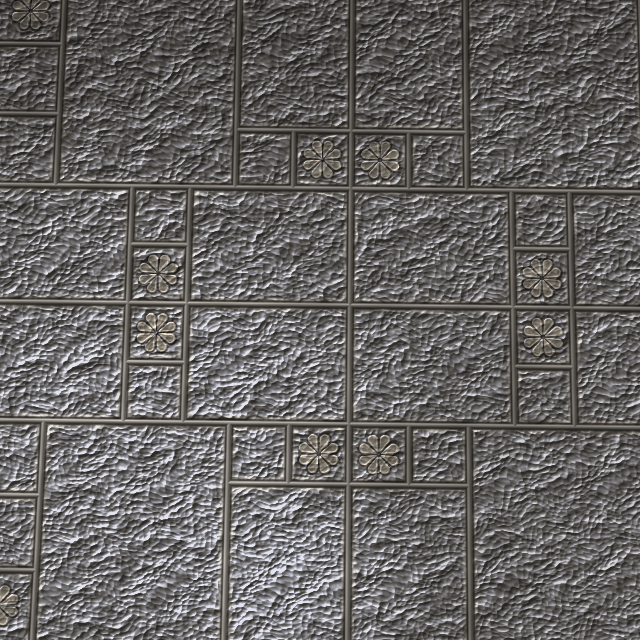
This pattern is drawn by a WebGL 1 fragment shader. Its source:

```glsl
precision highp float;
// Dark embossed wall panel: rough hammered tiles, raised seams and small eight-petal rosettes.
uniform vec2 u_resolution;

// Layout, in canvas units, mirrored about the crossing of the main seams
const vec2 CENTER = vec2(0.547, 0.523);
const vec2 TILT = vec2(-0.008, 0.012);
const vec2 TAPER = vec2(0.09, 0.05);
const float BAND = 0.184;         // half height of the middle band
const float CELL = 0.092;         // side of a small square
const float STRIP = 0.255;        // start of the vertical rosette strip
const float EDGE = 0.469;         // far side of the large tile
const vec2 SIDE_ROWS = vec2(0.298, 0.411);
// Seams, rosettes and surface
const float BEAD_HEIGHT = 0.0018;
const float BEAD_WIDTH = 0.0042;
const float PETALS = 8.0;
const float ROUGH_MEAN = 0.0050;  // keeps tile borders level with the seams
const float SOFTNESS = 10.0;      // higher gives sharper chips
const float RELIEF_STEP = 0.0011;
const vec2 LIGHT = vec2(-0.60, 0.80);
const float CONTRAST = 0.68;
const float BASE_TONE = 0.355;
const vec3 WARM = vec3(1.05, 1.0, 0.94);
const vec3 COOL = vec3(1.0, 0.995, 1.02);
const vec3 BRONZE = vec3(1.06, 1.0, 0.91);

vec2 hash2(vec2 p) {
  return fract(sin(vec2(dot(p, vec2(127.1, 311.7)), dot(p, vec2(269.5, 183.3)))) * 43758.55);
}

// Soft squared distance to jittered cell points
float cellular(vec2 p) {
  vec2 cell = floor(p), f = p - cell;
  float sum = 0.0005;
  for (int j = -1; j <= 1; j++) {
    for (int i = -1; i <= 1; i++) {
      vec2 o = vec2(float(i), float(j));
      vec2 d = o + hash2(cell + o) - f;
      sum += exp(-SOFTNESS * dot(d, d));
    }
  }
  return -log(sum) / SOFTNESS;
}

// Chipped surface: three cellular layers, bent by sines
float roughness(vec2 p) {
  p += 0.003 * sin(p.yx * vec2(83.0, 71.0) + 2.0 * sin(p * 37.0));
  p.y += 0.05 * p.x;
  return 0.36 * cellular(p * vec2(26.0, 36.0)) / 36.0
       + 0.65 * cellular(p * vec2(62.0, 86.0) + 7.3) / 86.0
       + 1.05 * cellular(p * vec2(122.0, 158.0) + 3.1) / 158.0;
}

// Unfolds the slight perspective, then mirrors into one quarter
vec2 panelCoords(vec2 uv) {
  vec2 q = uv - CENTER;
  q += TILT * q.yx;
  return abs(q * (1.0 + TAPER * q.y));
}

// Distance to a seam at "at" on one axis, limited to a span on the other
float seam(float across, float at, float along, float from, float to) {
  return max(abs(across - at), max(from - along, along - to));
}

float seamDistance(vec2 p) {
  float d = min(min(p.x, p.y), abs(p.y - BAND));
  if (p.y < BAND) {
    d = min(d, min(abs(p.x - STRIP), abs(p.x - STRIP - CELL)));
    d = min(d, seam(p.y, CELL, p.x, STRIP, STRIP + CELL));
  } else {
    d = min(d, min(abs(p.x - BAND), abs(p.x - EDGE)));
    d = min(d, seam(p.y, BAND + CELL, p.x, 0.0, BAND));
    d = min(d, seam(p.x, CELL, p.y, BAND, BAND + CELL));
    d = min(d, seam(p.y, SIDE_ROWS.x, p.x, EDGE, 1.0));
    d = min(d, seam(p.y, SIDE_ROWS.y, p.x, EDGE, 1.0));
  }
  return d;
}

// Signed distance to a ring of tapered petals
float rosette(vec2 p) {
  float sector = 6.28318 / PETALS;
  float a = mod(atan(p.y, p.x), sector) - 0.5 * sector;
  vec2 v = length(p) * vec2(cos(a), sin(a));
  float t = clamp((v.x - 0.005) / 0.019, 0.0, 1.0);
  return length(v - vec2(0.005 + 0.019 * t, 0.0)) - mix(0.0010, 0.0074, t);
}

float rosetteDistance(vec2 p) {
  float d = rosette(p - vec2(0.5 * CELL, BAND + 0.5 * CELL));
  d = min(d, rosette(p - vec2(STRIP + 0.5 * CELL, 0.5 * CELL)));
  return min(d, rosette(p - vec2(0.523, 0.464)));
}

float relief(vec2 uv) {
  vec2 p = panelCoords(uv);
  float d = seamDistance(p), petal = rosetteDistance(p);
  float rough = smoothstep(0.003, 0.012, d) * mix(0.4, 1.0, smoothstep(-0.001, 0.003, petal));
  float bead = BEAD_HEIGHT * (1.0 - smoothstep(0.0004, BEAD_WIDTH, d));
  float rim = 0.0006 * (1.0 - smoothstep(0.0, 0.0022, abs(petal + 0.001)));
  return (roughness(uv) - ROUGH_MEAN) * rough + bead + rim;
}

float glow(vec2 uv, vec2 at, vec2 size) {
  vec2 d = (uv - at) / size;
  return exp(-dot(d, d));
}

void main() {
  vec2 uv = gl_FragCoord.xy / u_resolution;
  vec2 p = panelCoords(uv);
  float d = seamDistance(p), petal = rosetteDistance(p);

  // Directional light on the relief, stronger where the surface shines
  float h = relief(uv);
  vec2 slope = vec2(relief(uv + vec2(RELIEF_STEP, 0.0)), relief(uv + vec2(0.0, RELIEF_STEP))) - h;
  float lit = clamp(-dot(slope / RELIEF_STEP, LIGHT), -1.2, 1.2);
  float sheen = glow(uv, vec2(0.43, 0.10), vec2(0.16, 0.15))
              + 0.6 * glow(uv, vec2(0.12, 0.30), vec2(0.25, 0.32))
              + 0.4 * glow(uv, vec2(0.40, 0.42), vec2(0.22, 0.14));
  float tone = BASE_TONE * exp(CONTRAST * (1.0 + 0.25 * sheen) * lit);
  tone *= 1.0 + 0.42 * sheen - 0.24 * smoothstep(0.65, 1.0, uv.y) * (1.0 - 0.4 * uv.x);
  tone *= 1.0 + 0.07 * sin(uv.x * 31.0 + 2.0 * sin(uv.y * 23.0)) * sin(uv.y * 43.0 + 2.0 * sin(uv.x * 17.0));

  // Dark channels beside the seams, worn tile borders, petals and gaps
  float channel = (d - 0.0048) / 0.0018;
  tone *= 1.0 - 0.52 * exp(-channel * channel);
  float border = smoothstep(0.005, 0.008, d) * (1.0 - smoothstep(0.008, 0.013, d));
  tone *= 1.0 + 0.15 * border + 0.10 * (1.0 - smoothstep(0.001, 0.003, d));
  float inside = 1.0 - smoothstep(-0.001, 0.001, petal);
  float rim = 1.0 - smoothstep(0.0005, 0.0020, abs(petal + 0.0012));
  float gap = smoothstep(0.0, 0.0012, petal) * (1.0 - smoothstep(0.0015, 0.005, petal));
  tone *= (1.0 + 0.08 * inside + 0.30 * rim) * (1.0 - 0.45 * gap);

  vec3 tint = mix(WARM, COOL, smoothstep(0.20, 0.5, tone));
  tint = mix(tint, vec3(0.97, 0.99, 1.08), 0.5 * min(sheen, 1.0) * smoothstep(0.3, 0.7, tone));
  tint = mix(tint, BRONZE, max(inside, 0.6 * (1.0 - smoothstep(0.007, 0.014, d))));
  gl_FragColor = vec4(min(tone, 0.9) * tint, 1.0);
}
```
